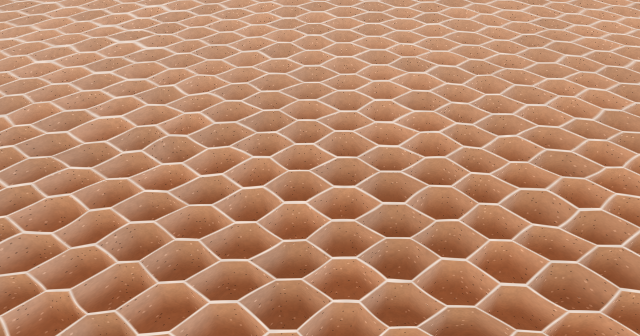
A Shadertoy shader for this pattern:

```glsl
// View, in canvas heights
const float CENTRE_X = 0.54;      // vanishing column, share of the width
const float HORIZON = 1.743;      // height of the horizon line
const float COLUMN_SCALE = 9.35;  // columns across at unit distance
const float ROW_SCALE = 18.47;    // rows in depth at unit distance
const float ROW_PHASE = 0.74;
const float ROW_ARCH = 0.010;     // bend of the rows toward the sides
const float CAMERA_ROW = 5.04;    // row below the camera
const float CAMERA_HEIGHT = 7.6;

// Cell, in column spacings
const float ROW_PITCH = 1.15;
const float CREST = 0.22;         // half length of the glued wall
const float TIP = 1.0 - CREST;    // half width of the cell
const float GLUED_WIDTH = 0.052;
const float SINGLE_WIDTH = 0.033;
const float WOBBLE = 0.20;

// Colours
const vec3 RIM = vec3(0.93, 0.86, 0.81);
const vec3 BACK_WALL = vec3(0.75, 0.54, 0.39);
const vec3 LEFT_WALL = vec3(0.74, 0.57, 0.47);
const vec3 RIGHT_WALL = vec3(0.77, 0.55, 0.41);
const vec3 DEEP = vec3(0.51, 0.27, 0.15);
const vec3 HAZE = vec3(0.84, 0.69, 0.59);

float hash(vec2 p) {
    vec3 q = fract(p.xyx * vec3(0.1031, 0.1030, 0.0973));
    q += dot(q, q.yzx + 33.33);
    return fract((q.x + q.y) * q.z);
}

float noise(vec2 p) {
    vec2 i = floor(p), f = fract(p);
    f = f * f * (3.0 - 2.0 * f);
    return mix(mix(hash(i), hash(i + vec2(1, 0)), f.x),
               mix(hash(i + vec2(0, 1)), hash(i + 1.0), f.x), f.y);
}

vec2 slantNormal() {
    return normalize(vec2(0.5 * ROW_PITCH, TIP - CREST));
}

// Inner distances to the glued wall (x) and the slanted wall (y)
vec2 wallDistances(vec2 q) {
    vec2 n = slantNormal();
    return vec2(0.5 * ROW_PITCH - abs(q.y), n.x * TIP - dot(n, abs(q)));
}

// Offset from the centre of the enclosing cell; id receives that centre
vec2 cellOffset(vec2 p, out vec2 id) {
    vec2 period = vec2(2.0, ROW_PITCH);
    vec2 a = round(p / period) * period;
    vec2 b = (floor(p / period) + 0.5) * period;
    vec2 da = wallDistances(p - a), db = wallDistances(p - b);
    id = min(da.x, da.y) > min(db.x, db.y) ? a : b;
    return p - id;
}

// Share of the ray that is left before it meets a wall
float hitWall(vec2 q, vec2 ray, vec2 n, float offset) {
    return max(offset - dot(q, n), 0.0) / max(dot(ray, n), 0.02);
}

float speckle(vec2 p, float radius) {
    vec2 i = floor(p);
    vec2 spot = 0.25 + 0.5 * vec2(hash(i + 17.0), hash(i + 43.0));
    float dist = length(fract(p) - spot);
    return step(0.82, hash(i + 71.0)) * smoothstep(radius, 0.3 * radius, dist);
}

void mainImage(out vec4 fragColor, in vec2 fragCoord) {
    // Perspective plane through the tops of the cells
    vec2 uv = fragCoord / iResolution.y;
    float nearness = HORIZON - uv.y;
    float x = (uv.x - CENTRE_X * iResolution.x / iResolution.y) * COLUMN_SCALE / nearness;
    float row = ROW_SCALE / nearness + ROW_ARCH * x * x;
    vec2 ray = vec2(x, (row - CAMERA_ROW) * ROW_PITCH);
    vec2 p = vec2(x, (row - ROW_PHASE) * ROW_PITCH);
    p += WOBBLE * (vec2(noise(p * 0.9 + 50.0), noise(p * 0.9 + 90.0)) - 0.5);

    vec2 id;
    vec2 q = cellOffset(p, id);
    float tone = hash(round(id * vec2(1.0, 2.0 / ROW_PITCH)) + 200.0);

    // Three far walls of the cell, blended softly at the folds
    vec2 n = slantNormal();
    vec3 hits = vec3(hitWall(q, ray, vec2(-n.x, n.y), n.x * TIP),
                     hitWall(q, ray, vec2(0, 1), 0.5 * ROW_PITCH),
                     hitWall(q, ray, n, n.x * TIP));
    float nearest = min(hits.x, min(hits.y, hits.z));
    vec3 weight = exp(-110.0 * (hits - nearest));
    weight /= weight.x + weight.y + weight.z;
    float depth = CAMERA_HEIGHT * nearest;
    vec3 wall = mat3(LEFT_WALL, BACK_WALL, RIGHT_WALL) * weight;

    // Shade with depth, pale distance, uneven board
    float far = smoothstep(1.35, 0.74, nearness);
    wall = mix(wall, DEEP, 0.88 * smoothstep(0.05, 0.85, depth + 0.12 * (tone - 0.5)));
    wall = mix(wall, HAZE, 0.32 * far);
    wall *= 0.95 + 0.10 * tone;

    // Paper grain and flecks
    vec2 paper = vec2(p.x + ray.x * nearest, depth + id.y * 3.0);
    wall *= 0.95 + 0.06 * noise(paper * 11.0) + 0.05 * noise(paper * 34.0);
    wall *= 1.0 - 0.22 * speckle(paper * 9.0, 0.20);
    wall += 0.10 * speckle(paper * 7.0 + 31.0, 0.22);

    // Cut paper edges, uneven in width
    vec2 wear = vec2(0.80 + 0.45 * noise(p * 2.3 + 120.0));
    wear += 0.7 * smoothstep(-4.6, -6.5, x) * smoothstep(0.5, 0.8, noise(p + 160.0));
    vec2 width = vec2(GLUED_WIDTH, SINGLE_WIDTH) * wear / nearness;
    vec2 pixel = fwidth(p);
    vec2 blur = 0.7 * vec2(pixel.y, dot(n, pixel));
    vec2 edge = 1.0 - smoothstep(width - blur, width + blur, wallDistances(q));
    vec3 rim = RIM * (0.95 + 0.08 * noise(p * 6.0));

    fragColor = vec4(mix(wall, rim, max(edge.x, edge.y)), 1.0);
}
```
